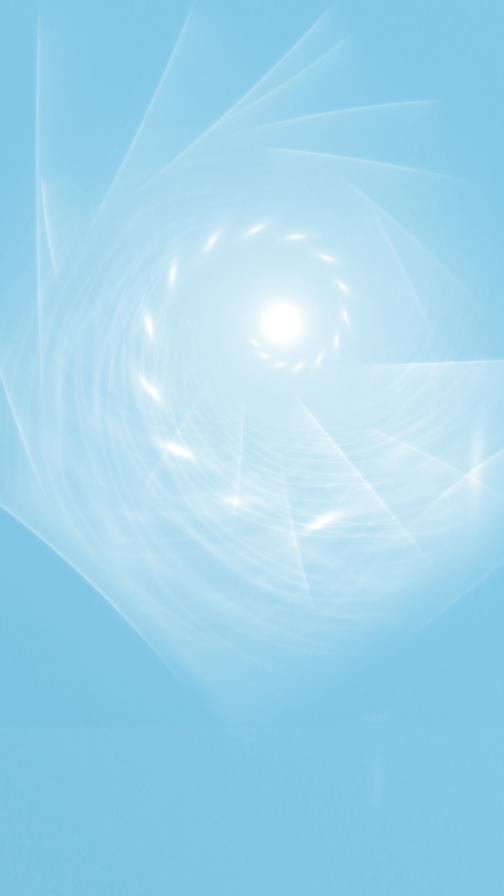
Write a Shadertoy shader that draws this background.

```glsl
const float TAU = 6.2831853;
const vec3 SKY_DEEP = vec3(0.48, 0.762, 0.888);
const vec3 SKY = vec3(0.52, 0.79, 0.907);
const vec2 CORE = vec2(0.56, 1.137);
const float STEP_ANGLE = 0.4363;  // turn between neighbouring glints
const float STEP_SCALE = 0.90;    // shrink between neighbouring glints

float hash(vec2 p) {
    vec3 q = fract(p.xyx * 0.1031);
    q += dot(q, q.yzx + 33.33);
    return fract((q.x + q.y) * q.z);
}

// Value noise that repeats after the given number of cells
float tiledNoise(vec2 p, vec2 period) {
    vec2 f = fract(p);
    f = f * f * (3.0 - 2.0 * f);
    vec2 lo = mod(floor(p), period), hi = mod(floor(p) + 1.0, period);
    return mix(mix(hash(lo), hash(vec2(hi.x, lo.y)), f.x),
               mix(hash(vec2(lo.x, hi.y)), hash(hi), f.x), f.y);
}

float bell(float d, float width) {
    return exp(-d * d / (width * width));
}

// Elongated spot of light
float glint(vec2 p, vec2 center, float angle, vec2 size) {
    vec2 d = p - center;
    float c = cos(angle), s = sin(angle);
    vec2 q = vec2(c * d.x + s * d.y, c * d.y - s * d.x) / size;
    return exp(-dot(q, q));
}

// Bent bright edge whose veil fades to the side given by the sign of spread
float fold(vec2 p, vec2 a, vec2 b, float bend, float spread) {
    float len = length(b - a);
    vec2 dir = (b - a) / len;
    float t = dot(p - a, dir) / len;
    float n = dot(p - a, vec2(-dir.y, dir.x)) - bend * 4.0 * t * (1.0 - t);
    n *= sign(spread);
    float ends = smoothstep(0.0, 0.15, t) * (1.0 - smoothstep(0.5, 1.0, t));
    float line = exp(-abs(n) / 0.003);
    float veil = smoothstep(-0.003, 0.003, n) * exp(-max(n, 0.0) / abs(spread));
    return ends * (0.22 * line + 0.17 * veil);
}

float upperVeils(vec2 p) {
    float v = fold(p, vec2(0.078, 1.80), vec2(0.090, 0.85), -0.010, 0.045);
    v += fold(p, vec2(0.082, 1.44), vec2(0.125, 1.18), -0.008, 0.03);
    v += 0.9 * fold(p, vec2(0.395, 1.80), vec2(0.125, 1.23), 0.012, 0.08);
    v += fold(p, vec2(0.680, 1.79), vec2(0.210, 1.35), 0.016, 0.07);
    v += 0.6 * fold(p, vec2(0.710, 1.72), vec2(0.370, 1.50), 0.012, 0.04);
    v += 0.8 * fold(p, vec2(0.900, 1.58), vec2(0.390, 1.49), -0.018, 0.05);
    v += 0.8 * fold(p, vec2(0.500, 1.486), vec2(1.00, 1.40), 0.012, -0.05);
    v += 0.5 * fold(p, vec2(0.660, 1.44), vec2(0.99, 1.13), 0.012, -0.06);
    return v + 0.4 * fold(p, vec2(0.730, 1.38), vec2(0.89, 1.03), 0.008, -0.03);
}

float lowerVeils(vec2 p) {
    float v = 1.3 * fold(p, vec2(-0.06, 0.82), vec2(0.40, 0.37), 0.026, 0.055);
    v += 0.9 * fold(p, vec2(-0.03, 1.14), vec2(0.12, 0.72), -0.008, 0.04);
    v += 1.1 * fold(p, vec2(1.06, 1.065), vec2(0.68, 1.05), 0.0, 0.07);
    v += 0.7 * fold(p, vec2(1.03, 0.905), vec2(0.78, 0.70), -0.012, 0.05);
    v += 0.5 * fold(p, vec2(0.72, 0.935), vec2(1.04, 0.77), 0.006, -0.04);
    return v + 0.4 * fold(p, vec2(1.04, 0.70), vec2(0.76, 0.48), 0.006, -0.06);
}

float innerCreases(vec2 p) {
    float v = 0.8 * fold(p, vec2(0.58, 1.0), vec2(0.89, 0.62), 0.0, -0.05);
    v += 0.45 * fold(p, vec2(0.485, 1.0), vec2(0.455, 0.66), 0.004, -0.03);
    v += 0.6 * fold(p, vec2(0.625, 0.56), vec2(0.55, 0.92), 0.008, 0.05);
    return v + 0.4 * fold(p, vec2(0.28, 0.80), vec2(0.43, 1.05), 0.0, -0.03);
}

// Glints along a logarithmic spiral
float spiralGlints(vec2 p) {
    float v = 0.0;
    for (int i = 0; i < 18; i++) {
        float k = float(i);
        float angle = 4.904 - STEP_ANGLE * k;
        float radius = 0.403 * pow(STEP_SCALE, k);
        vec2 center = CORE + radius * vec2(cos(angle), sin(angle));
        float power = (i == 1 ? 0.2 : 0.42) * (1.0 - 0.03 * k);
        float tilt = angle + 0.25 * TAU + 0.24;
        v += power * glint(p, center, tilt, radius * vec2(0.10, 0.028));
        v += 0.14 * glint(p, center, tilt, radius * vec2(0.24, 0.09));
    }
    return v;
}

// Thin threads wound along a spiral of the given slope
float threads(vec2 d, float slope, vec2 cells) {
    float theta = atan(d.y, d.x);
    float across = (log(length(d) + 0.001) - slope * theta) / (slope * TAU);
    float n = tiledNoise(vec2(across, theta / TAU) * cells, cells);
    return pow(1.0 - abs(2.0 * n - 1.0), 3.0) - 0.25;
}

void mainImage(out vec4 fragColor, in vec2 fragCoord) {
    vec2 p = fragCoord / iResolution.x;
    vec2 d = p - CORE;
    float r = length(d);
    // Lower silhouette of the luminous body
    float leftFloor = 0.771 - 0.62 * p.x - 0.9 * p.x * p.x;
    float rightFloor = 0.667 - 0.75 * (1.0 - p.x);
    float inside = smoothstep(-0.01, 0.07, p.y - leftFloor)
                 * smoothstep(-0.06, 0.14, p.y - rightFloor);
    // Broad body, right lobe and halo
    float bodyDist = length(p - vec2(0.49, 0.95)) / 0.52;
    float body = exp(-pow(bodyDist, 4.0)) * mix(0.15, 1.0, inside);
    float lobe = bell(length(p - vec2(0.93, 0.83)), 0.25) * inside;
    lobe *= 1.0 - smoothstep(1.045, 1.062, p.y);
    float light = 0.42 * body + 0.20 * lobe + 0.23 * bell(r, 0.25);
    // Threads, strongest to the lower left
    float wisps = threads(d, 0.24, vec2(34.0, 13.0))
                + threads(d, 0.45, vec2(61.0, 11.0)) + threads(d, -0.6, vec2(53.0, 9.0)) * 0.5;
    float side = smoothstep(-0.35, 0.35, -0.6 * d.x - 0.8 * d.y);
    light += 0.11 * wisps * body * smoothstep(0.12, 0.34, r) * mix(0.35, 1.0, side);
    // Folded veils and glints
    light += upperVeils(p) + lowerVeils(p) + innerCreases(p) + spiralGlints(p);
    light += 0.25 * glint(p, vec2(0.945, 0.86), 1.5, vec2(0.07, 0.014));
    light += 0.07 * glint(p, vec2(0.75, 0.354), 0.2, vec2(0.03, 0.010));
    light += 0.07 * glint(p, vec2(0.75, 0.227), 1.57, vec2(0.05, 0.010));
    // Bright core
    light += 0.6 * bell(r, 0.034) + 0.2 * bell(r, 0.075);
    // Sky with a faint lower band and grain
    vec3 sky = mix(SKY_DEEP, SKY, smoothstep(-0.1, 0.9, 0.5 * p.x + 0.45 * p.y));
    float band = 1.0 - smoothstep(0.332, 0.338, p.y);
    float grain = tiledNoise(p * vec2(210.0, 110.0), vec2(512.0)) - 0.5;
    light += 0.025 * band + mix(0.022, 0.035, band) * grain;
    fragColor = vec4(mix(sky, vec3(1.0), clamp(light, 0.0, 1.0)), 1.0);
}
```
